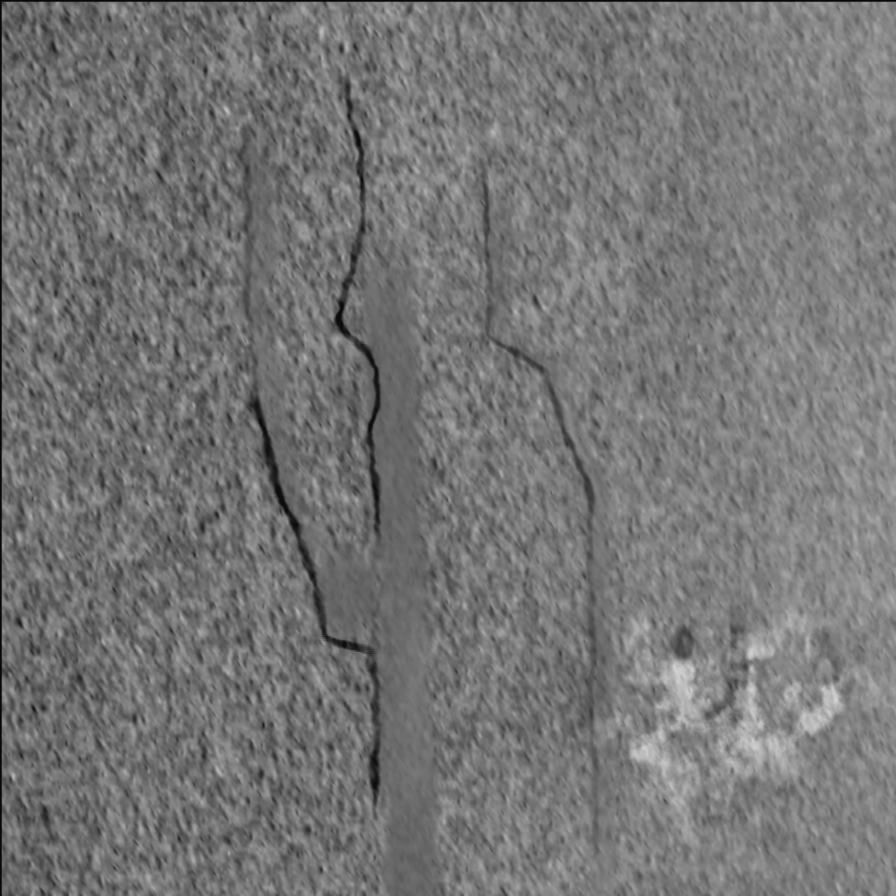
Reproduce this texture procedurally as a WebGL 2 fragment shader.

```glsl
#version 300 es
precision highp float;

uniform vec2 u_resolution;
out vec4 outColor;

vec2 hash2(vec2 p) {
    vec3 q = fract(p.xyx * vec3(0.1031, 0.1030, 0.0973));
    q += dot(q, q.yzx + 33.33);
    return fract((q.xx + q.yz) * q.zy);
}

float noise(vec2 p) {
    vec2 i = floor(p), f = fract(p);
    f = f * f * (3.0 - 2.0 * f);
    return mix(mix(hash2(i).x, hash2(i + vec2(1, 0)).x, f.x),
               mix(hash2(i + vec2(0, 1)).x, hash2(i + vec2(1, 1)).x, f.x), f.y);
}

float fbm(vec2 p) {
    float sum = 0.0, amp = 0.5;
    for (int i = 0; i < 5; i++) {
        sum += amp * noise(p);
        p = mat2(1.6, 1.2, -1.2, 1.6) * p + 7.3;
        amp *= 0.5;
    }
    return sum;
}

// Slender tilted pits, each with a lit rim; some are pale flecks instead
float pits(vec2 p, vec2 cells, float seed) {
    vec2 home = floor(p * cells);
    float relief = 0.0;
    for (int y = -1; y <= 1; y++)
    for (int x = -1; x <= 1; x++) {
        vec2 cell = home + vec2(x, y);
        vec2 place = hash2(cell + seed), kind = hash2(cell + seed + 41.7);
        vec2 d = p - (cell + place) / cells;
        d.x += d.y * (0.75 * kind.x - 0.1);
        vec2 radius = vec2(0.0028, 0.0058) * (0.5 + 0.8 * kind.y);
        float body = exp(-dot(d / radius, d / radius));
        d.x -= 1.5 * radius.x;
        float rim = exp(-dot(d / radius, d / radius));
        float fleck = step(0.76, fract(kind.x * 7.0 + kind.y));
        relief += mix(0.45 * rim - body, 0.85 * body, fleck) * (0.3 + 0.7 * place.x);
    }
    return relief;
}

float span(float a, float b, float t) {
    return smoothstep(a, a + 0.06, t) * (1.0 - smoothstep(b - 0.06, b, t));
}

// Shade of a fissure whose signed offset is d: a ragged core and a soft halo
float fissure(float d, vec2 p, float width) {
    float dist = abs(d) / max(length(vec2(dFdx(d), dFdy(d))) * u_resolution.y, 0.5);
    float ragged = width * (0.4 + 1.2 * noise(p * vec2(50, 75)));
    float core = 1.0 - smoothstep(0.2 * ragged, ragged + 0.0015, dist);
    return core * (0.45 + 0.55 * noise(p * 38.0 + 9.0)) + 0.16 * exp(-dist * 130.0);
}

void main() {
    vec2 p = gl_FragCoord.xy / u_resolution;
    float t = 1.0 - p.y;
    float wobble = 0.016 * (fbm(vec2(t * 22.0, 3.5)) - 0.5);

    // Courses of the three fissures, from top to bottom
    float inner = 0.385 + 0.021 * smoothstep(0.08, 0.2, t) - 0.029 * smoothstep(0.24, 0.36, t)
                + 0.046 * smoothstep(0.352, 0.415, t) - 0.008 * span(0.43, 0.6, t) + wobble;
    float outer = 0.268 + 0.03 * t + 0.075 * smoothstep(0.4, 0.74, t)
                + 0.05 * smoothstep(0.708, 0.732, t) - wobble;
    float right = 0.54 + 0.015 * t + 0.065 * smoothstep(0.37, 0.42, t)
                + 0.045 * smoothstep(0.4, 0.58, t) + 0.8 * wobble;

    // Worn channels where the grain is smoothed away
    float edge = 0.012 * (noise(p * vec2(60, 30)) - 0.5);
    float channel = (1.0 - smoothstep(0.018, 0.04, abs(p.x - 0.42 - 0.04 * t) + edge))
                  * smoothstep(0.23, 0.36, t);
    float gully = (1.0 - smoothstep(0.006, 0.024, abs(p.x - outer - 0.012) + edge))
                * span(0.12, 0.72, t);
    float hollow = 1.0 - smoothstep(0.3, 1.0, length((p - vec2(0.385, 0.34)) / vec2(0.06, 0.075)) + 8.0 * edge);
    float seam = 0.6 * (1.0 - smoothstep(0.004, 0.02, abs(p.x - right - 0.008) + edge)) * span(0.2, 1.1, t);
    float worn = max(max(channel, 0.7 * gully), max(hollow, seam));

    // Broad tone, mottling and faint upright streaks
    float tone = 0.428 + 0.095 * p.x + 0.045 * smoothstep(0.7, 1.0, p.x) * p.y;
    tone += 0.13 * (fbm(p * vec2(5, 4) + 2.0) - 0.48);
    tone += 0.045 * (noise(vec2(p.x * 38.0 + 2.0 * p.y, p.y * 4.0)) - 0.5);
    tone -= 0.045 * worn;

    // Grain, softer towards the right
    vec2 lean = vec2(p.x + 0.25 * p.y, p.y);
    float grain = 0.19 * (noise(lean * vec2(165, 95)) - 0.5) + 0.09 * (noise(lean * vec2(310, 230)) - 0.5);
    grain += 0.16 * pits(p, vec2(78, 56), 3.0) + 0.1 * pits(p, vec2(105, 75), 67.0);
    tone += grain * mix(1.1, 0.62, smoothstep(0.25, 0.95, p.x)) * (1.0 - 0.74 * worn);

    // Pale crusted patch with small dark gaps
    vec2 q = (p - vec2(0.83, 0.215)) / vec2(0.155, 0.145);
    float patchMask = 1.0 - smoothstep(0.35, 1.15, length(q) + 0.9 * (fbm(p * 14.0) - 0.5));
    float crust = fbm(p * vec2(42, 36) + 5.0);
    tone += patchMask * (0.26 * smoothstep(0.38, 0.68, crust) - 0.02);
    tone -= 0.16 * patchMask * smoothstep(0.66, 0.82, noise(p * vec2(34, 25) + 13.0));

    // Fissures and the lit lip beside the right one
    tone -= 0.34 * fissure(p.x - inner, p, 0.0045) * span(0.06, 0.63, t);
    tone -= 0.36 * fissure(p.x - outer, p, 0.0055) * span(0.1, 0.93, t) * mix(0.4, 1.0, smoothstep(0.38, 0.5, t));
    tone -= 0.2 * fissure(p.x - right, p, 0.004) * span(0.16, 0.98, t) * mix(1.0, 0.5, smoothstep(0.5, 0.7, t));
    tone += 0.07 * exp(-pow((p.x - right - 0.009) / 0.004, 2.0)) * span(0.4, 0.58, t);

    // Thin dark margin on the left and top
    float margin = smoothstep(0.001, 0.003, min(p.x, t));
    tone = mix(0.03, clamp(tone, 0.05, 0.9), margin);
    outColor = vec4(vec3(tone), 1.0);
}
```
